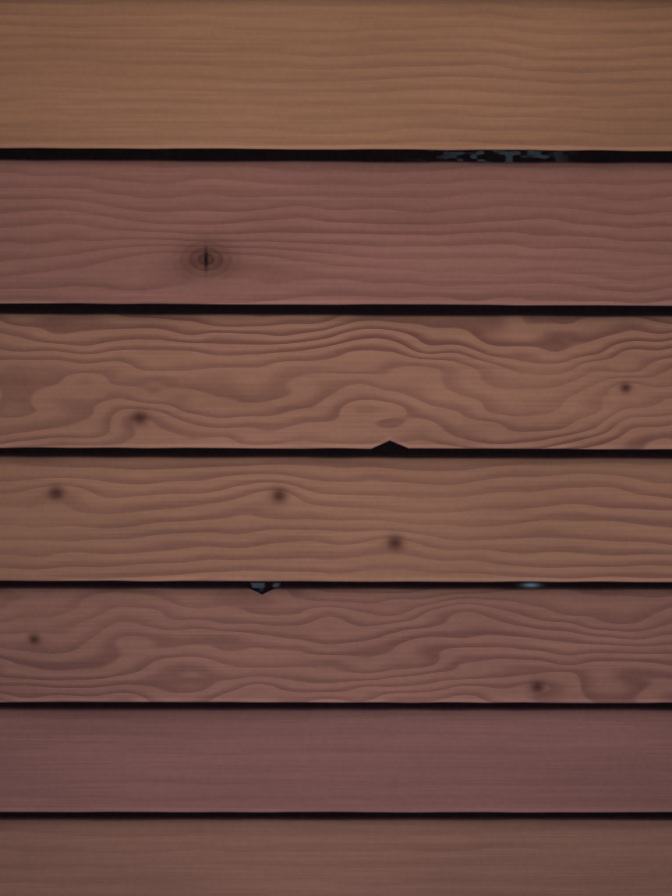
Give the GLSL for this texture, as a Shadertoy shader.

```glsl
const vec3 ROSE = vec3(0.455, 0.310, 0.278);
const vec3 TAN = vec3(0.505, 0.362, 0.278);
const vec3 LATEWOOD = vec3(0.31, 0.19, 0.175);
const vec3 KNOT = vec3(0.20, 0.115, 0.10);
const vec3 GAP = vec3(0.055, 0.038, 0.045);
const vec3 DEBRIS = vec3(0.17, 0.21, 0.23);

// Per board, top to bottom: waviness, grain contrast, ring count, knot chance
const vec4 STYLE[7] = vec4[7](
    vec4(0.10, 0.16, 13.0, 0.0), vec4(0.20, 0.38, 12.0, 0.25),
    vec4(0.85, 0.55, 9.0, 0.30), vec4(0.25, 0.36, 10.0, 0.90),
    vec4(0.80, 0.42, 8.0, 0.30), vec4(0.10, 0.10, 7.0, 0.0),
    vec4(0.20, 0.14, 6.0, 0.0));
const float WARMTH[7] = float[7](1.0, 0.1, 0.7, 0.85, 0.4, 0.05, 0.6);

// Board spacing shrinks quadratically down the wall
const float GAP_START = 0.1732, GAP_STEP = 0.1784, GAP_SHRINK = 0.0062;

float hash(vec2 p) {
    vec3 q = fract(p.xyx * vec3(0.1031, 0.1030, 0.0973));
    q += dot(q, q.yzx + 33.33);
    return fract((q.x + q.y) * q.z);
}

float noise(vec2 p) {
    vec2 i = floor(p), f = fract(p);
    f = f * f * (3.0 - 2.0 * f);
    return mix(mix(hash(i), hash(i + vec2(1, 0)), f.x),
               mix(hash(i + vec2(0, 1)), hash(i + 1.0), f.x), f.y);
}

float fbm(vec2 p) {
    float sum = 0.0, amp = 0.55;
    for (int i = 0; i < 3; i++) {
        sum += amp * noise(p);
        p = p * 2.1 + 17.3;
        amp *= 0.45;
    }
    return sum;
}

float gapDepth(float n) { return GAP_START + n * (GAP_STEP - GAP_SHRINK * n); }

float rowAt(float depth) {
    float root = GAP_STEP * GAP_STEP - 4.0 * GAP_SHRINK * (depth - GAP_START);
    return (GAP_STEP - sqrt(max(root, 0.0))) / (2.0 * GAP_SHRINK);
}

float blob(vec2 offset, vec2 size) {
    vec2 e = offset / size;
    return exp(-dot(e, e));
}

float bump(float x, float centre, float width) {
    return max(0.0, 1.0 - abs(x - centre) / width);
}

// Dark latewood bands on the contours of a warped height field
float ringLine(float h) {
    float t = fract(h);
    return smoothstep(0.25, 0.82, t) * (1.0 - smoothstep(0.86, 1.0, t));
}

vec3 boardColor(vec2 p, float id, float across, float height) {
    int k = int(id);
    vec4 style = STYLE[k];
    vec2 seed = vec2(id * 13.7, id * 7.1);
    vec3 col = mix(ROSE, TAN, WARMTH[k]);

    // Scattered small knots
    float knot = 0.0, swell = 0.0;
    for (int i = 0; i < 4; i++) {
        vec2 key = vec2(id * 5.0 + 2.0, float(i) * 9.0 + 4.0);
        float present = step(hash(key + 0.5), style.w);
        vec2 c = vec2((float(i) + 0.15 + 0.7 * hash(key)) / 4.0 * 0.75,
                      mix(0.2, 0.88, hash(key + 3.0)) * height);
        float r = mix(0.0045, 0.0085, hash(key + 6.0));
        vec2 o = vec2(p.x - c.x, across * height - c.y);
        knot += present * blob(o, vec2(r * 1.1, r));
        swell += present * blob(o, vec2(r * 5.0, r * 2.0));
    }

    // One large knot with long tails on the second board
    float big = 1.0 - step(0.5, abs(id - 1.0));
    vec2 o = vec2(p.x - 0.23, (across - 0.67) * height);
    float heart = big * blob(o, vec2(0.028, 0.019));
    swell += big * 2.2 * blob(o, vec2(0.12, 0.024));

    // Grain
    float warp = fbm(vec2(p.x * 6.0, across * 2.2) + seed) - 0.5;
    float h = (across + style.x * warp) * style.z + swell;
    h += 0.25 * (noise(vec2(p.x * 22.0, across * 9.0) + seed) - 0.5);
    float fade = 0.35 + 0.9 * noise(vec2(p.x * 4.0, across * 4.0) + seed + 40.0);
    col = mix(col, LATEWOOD, style.y * fade * ringLine(h));
    col *= 0.97 + 0.06 * noise(vec2(p.x * 14.0, across * 65.0) + seed);
    col *= 0.94 + 0.12 * fbm(vec2(p.x * 5.0, across * 3.0) + seed + 80.0);

    // Knot hearts and the crack in the large one
    float rings = 0.7 + 0.3 * ringLine(length(o / vec2(0.010, 0.007)));
    col = mix(col, KNOT, min(0.75 * knot + 0.75 * heart * rings, 0.9));
    return mix(col, GAP, 0.8 * big * blob(o, vec2(0.0022, 0.011)));
}

void mainImage(out vec4 fragColor, in vec2 fragCoord) {
    vec2 uv = fragCoord / iResolution.xy;
    float aa = 1.2 / iResolution.y;
    float depth = 1.0 - uv.y;
    depth -= 0.004 * (uv.x - 0.5) * (1.0 - depth);

    // Boards
    float row = rowAt(depth);
    float id = clamp(floor(row) + 1.0, 0.0, 6.0);
    float height = gapDepth(id) - gapDepth(id - 1.0);
    vec3 col = boardColor(vec2(uv.x * 0.75, depth), id, fract(row), height);

    // Gaps, with a shadow below and a worn lip above
    float n = floor(row + 0.5);
    float s = depth - gapDepth(n);
    float halfGap = mix(0.0064, 0.0036, clamp(n / 3.0, 0.0, 1.0));
    halfGap += 0.0008 * (noise(vec2(uv.x * 18.0, n * 5.0)) - 0.5);
    float notch = (1.0 - step(0.5, abs(n - 2.0))) * bump(uv.x, 0.58, 0.028);
    float upper = halfGap + 0.009 * notch;
    col *= 1.0 - 0.42 * step(0.0, s) * exp(-max(s - halfGap, 0.0) / 0.006);
    col *= 1.0 + 0.10 * blob(vec2(s + upper + 0.003, 0.0), vec2(0.002));
    float gap = smoothstep(-upper - aa, -upper + aa, s)
              * (1.0 - smoothstep(halfGap - aa, halfGap + 0.0015 + aa, s));
    vec3 gapCol = mix(GAP, vec3(0.13, 0.075, 0.07), smoothstep(0.0, halfGap, s) * min(n / 4.0, 1.0));
    col = mix(col, gapCol, gap);

    // Debris caught in the first and fourth gaps
    float speck = noise(uv * vec2(95.0, 240.0));
    float first = (1.0 - step(0.5, abs(n))) * smoothstep(0.58, 0.72, uv.x) * (1.0 - smoothstep(0.8, 0.87, uv.x));
    col = mix(col, DEBRIS, first * gap * 0.8 * smoothstep(0.4, 0.8, speck));
    float fourth = 1.0 - step(0.5, abs(n - 3.0));
    float hang = 0.011 * bump(uv.x, 0.39, 0.03);
    float chip = fourth * step(0.0005, hang) * smoothstep(-aa, aa, s + 0.002) * (1.0 - smoothstep(-aa, aa, s - hang));
    col = mix(col, mix(GAP, DEBRIS, smoothstep(0.35, 0.8, speck)), chip);
    col = mix(col, DEBRIS * 1.9, fourth * 0.9 * blob(vec2(uv.x - 0.79, s), vec2(0.014, 0.0028)));

    // Soft room light, cooler toward the floor, and fine mottling
    vec2 v = uv - vec2(0.52, 0.62);
    col *= 1.08 - 0.36 * dot(v, v);
    col *= mix(vec3(1.0), vec3(0.98, 1.0, 1.1), depth);
    col += 0.012 * (noise(uv * vec2(190.0, 250.0)) - 0.5);
    fragColor = vec4(col, 1.0);
}
```
